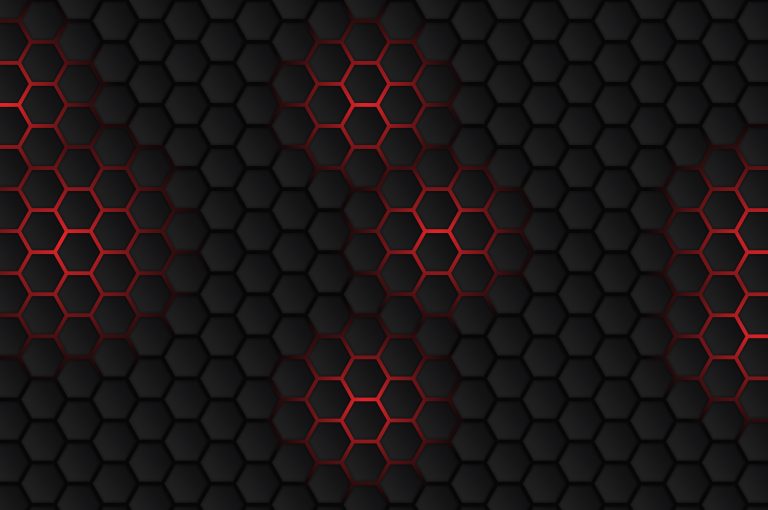
Reproduce this pattern procedurally as a WebGL 2 fragment shader.

```glsl
#version 300 es
precision highp float;

uniform vec2 u_resolution;
out vec4 outColor;

// Layout, in units of the canvas height
const vec2 CANVAS = vec2(1.5, 1.0);
const vec2 GRID_ORIGIN = vec2(0.8535, 0.5055);
const float PITCH = 0.0825;
const float X_STRETCH = 0.9795;
const float GAP_HALF = 0.0037;
const float SHADOW_WIDTH = 0.007;

// Colours
const vec3 CELL_DARK = vec3(0.068, 0.063, 0.069);
const vec3 CELL_LIGHT = vec3(0.130, 0.126, 0.131);
const vec3 GAP_COLOR = vec3(0.030, 0.027, 0.030);
const vec3 GLOW_COLOR = vec3(0.90, 0.145, 0.165);
const vec2 LIGHT_DIR = vec2(-0.80, -0.60);
const float GLOW_FALLOFF = 1.15;

// Glow spots: centre x, centre y, radius
const int SPOT_COUNT = 7;
const vec3 SPOTS[SPOT_COUNT] = vec3[](
    vec3(0.010, 0.795, 0.225),
    vec3(0.125, 0.525, 0.285),
    vec3(0.714, 0.800, 0.205),
    vec3(0.854, 0.540, 0.205),
    vec3(0.714, 0.208, 0.205),
    vec3(1.480, 0.535, 0.235),
    vec3(1.480, 0.355, 0.225)
);

// Offset from the centre of the nearest flat-topped hexagon
vec2 hexLocal(vec2 p) {
    vec2 period = PITCH * vec2(sqrt(3.0), 1.0);
    vec2 a = mod(p + 0.5 * period, period) - 0.5 * period;
    vec2 b = mod(p, period) - 0.5 * period;
    return dot(a, a) < dot(b, b) ? a : b;
}

// Distance from a point inside the hexagon to its border
float borderDistance(vec2 local) {
    vec2 q = abs(local);
    return 0.5 * PITCH - max(q.y, dot(q, vec2(0.5 * sqrt(3.0), 0.5)));
}

// Strongest of the overlapping radial glows
float glowAt(vec2 p) {
    float glow = 0.0;
    for (int i = 0; i < SPOT_COUNT; i++) {
        float fade = max(0.0, 1.0 - distance(p, SPOTS[i].xy) / SPOTS[i].z);
        glow = max(glow, pow(fade, GLOW_FALLOFF));
    }
    return glow;
}

void main() {
    vec2 p = gl_FragCoord.xy / u_resolution * CANVAS;
    float pixel = 1.0 / u_resolution.y;

    vec2 local = hexLocal((p - GRID_ORIGIN) / vec2(X_STRETCH, 1.0));
    float border = borderDistance(local);
    float glow = glowAt(p);

    // Cell face: slanted gradient with a soft dark rim
    float slope = dot(local, LIGHT_DIR) / PITCH + 0.5;
    vec3 face = mix(CELL_DARK, CELL_LIGHT, smoothstep(0.0, 1.0, slope));
    face *= mix(0.78, 1.0, smoothstep(GAP_HALF, GAP_HALF + SHADOW_WIDTH, border));

    // Gap between cells, lit from behind
    vec3 gap = mix(GAP_COLOR, GLOW_COLOR, glow);

    float cover = smoothstep(-0.6 * pixel, 0.6 * pixel, border - GAP_HALF);
    outColor = vec4(mix(gap, face, cover), 1.0);
}
```
